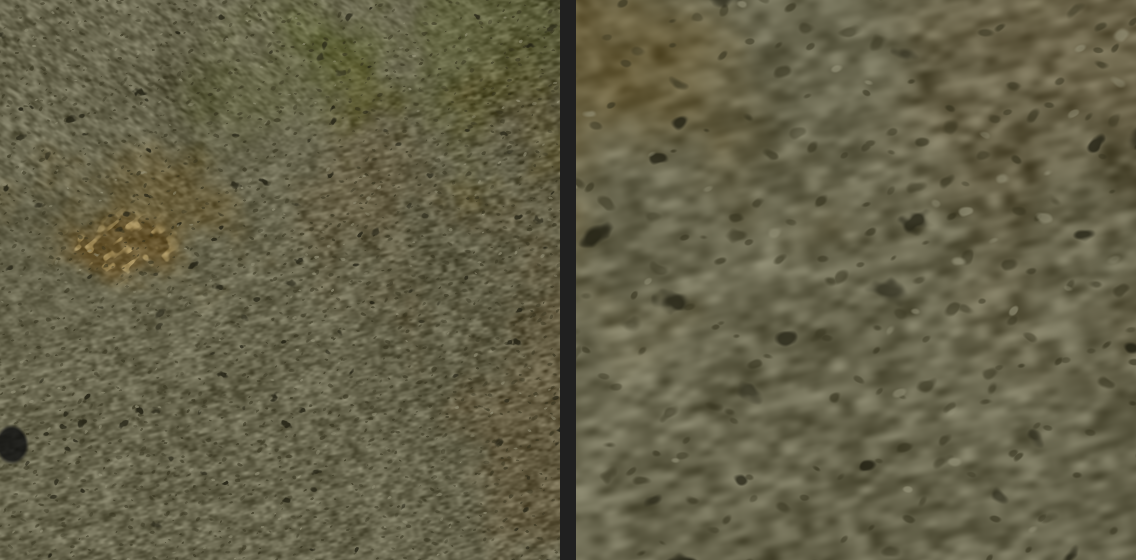
Left, the full canvas; right, a detail of the centre.
Reproduce this texture procedurally as a WebGL 2 fragment shader.

```glsl
#version 300 es
precision highp float;
// Weathered olive-grey concrete: soft, slightly streaked grain from stretched
// value noise, with scattered dark pits and pale chips on jittered grids,
// broad mossy and rusty stains, and one large tar spot.
uniform vec2 u_resolution;
out vec4 fragColor;

float hash(vec2 p) {
    vec3 q = fract(p.xyx * vec3(0.1031, 0.1030, 0.0973));
    q += dot(q, q.yzx + 33.33);
    return fract((q.x + q.y) * q.z);
}

float noise(vec2 p) {
    vec2 i = floor(p), f = fract(p);
    f = f * f * (3.0 - 2.0 * f);
    return mix(mix(hash(i), hash(i + vec2(1, 0)), f.x),
               mix(hash(i + vec2(0, 1)), hash(i + vec2(1, 1)), f.x), f.y);
}

float fbm(vec2 p) {
    float sum = 0.0, amp = 0.5;
    for (int i = 0; i < 4; i++) {
        sum += amp * (noise(p) - 0.5);
        p = mat2(1.6, 1.2, -1.2, 1.6) * p + 17.3;
        amp *= 0.5;
    }
    return sum;
}

mat2 rotation(float a) {
    return mat2(cos(a), -sin(a), sin(a), cos(a));
}

// Two sizes of grain, stretched along the given direction
float grain(vec2 p, float angle) {
    vec2 q = rotation(angle) * p + 5.0;
    return 0.175 * (noise(q * vec2(80, 145)) - 0.5)
         + 0.125 * (noise(q * vec2(125, 215) + 31.0) - 0.5);
}

// Coverage of irregular flecks, at most one per cell; radii in cell units
float flecks(vec2 p, float cells, float density, float rMin, float rMax, float seed) {
    vec2 q = p * cells, base = floor(q);
    float wobble = noise(p * 190.0 + seed) - 0.5;
    float cover = 0.0;
    for (int y = -1; y <= 1; y++)
    for (int x = -1; x <= 1; x++) {
        vec2 id = base + vec2(x, y), key = id + seed;
        vec2 centre = id + vec2(hash(key + 11.7), hash(key + 47.1));
        float pick = hash(key + 83.9), size = hash(key + 129.3);
        vec2 d = rotation(0.25 + 1.6 * (hash(key + 171.7) - 0.5)) * (q - centre);
        float r = mix(rMin, rMax, size * size);
        float dist = length(d * vec2(0.8, 1.35)) + wobble * r * 0.9;
        float fleck = 1.0 - smoothstep(r * 0.45, r * 1.25, dist);
        cover = max(cover, fleck * step(pick, density) * mix(0.55, 1.0, hash(key + 211.3)));
    }
    return cover;
}

// Soft elliptical patch with a ragged outline
float patchMask(vec2 p, vec2 centre, vec2 radius, float ragged) {
    return 1.0 - smoothstep(0.2, 1.15, length((p - centre) / radius) + ragged);
}

void main() {
    vec2 p = gl_FragCoord.xy / u_resolution.y;
    float broad = fbm(p * 4.0 + 3.0);
    float ragged = 1.5 * fbm(p * 11.0 + 40.0);

    // Grain runs down to the right in the upper left, gently up elsewhere
    float upperLeft = smoothstep(0.15, 0.75, p.y - p.x * 0.7 + broad * 0.4);
    float tone = mix(grain(p, 0.22), grain(p, -0.55), upperLeft);
    tone += 0.07 * broad + 0.09 * fbm(p * 24.0 + 9.0);
    tone -= 0.025 * smoothstep(0.55, 1.0, p.x);
    vec3 color = vec3(0.415, 0.405, 0.312) + tone * vec3(1.0, 1.0, 0.96);

    // Broad stains: moss, earth, soot
    float moss = patchMask(p, vec2(0.9, 0.95), vec2(0.4, 0.28), ragged)
               + 0.6 * patchMask(p, vec2(0.5, 0.86), vec2(0.2, 0.16), ragged);
    float earth = patchMask(p, vec2(0.98, 0.3), vec2(0.2, 0.42), ragged)
                + 0.8 * patchMask(p, vec2(0.67, 0.68), vec2(0.15, 0.2), ragged)
                + 0.7 * patchMask(p, vec2(0.95, 0.8), vec2(0.16, 0.14), ragged);
    float soot = patchMask(p, vec2(0.32, 0.85), vec2(0.08, 0.13), ragged)
               + 0.7 * patchMask(p, vec2(0.44, 0.33), vec2(0.08, 0.06), ragged);
    color += moss * vec3(-0.025, -0.01, -0.055);
    color += earth * vec3(0.0, -0.024, -0.035);
    color -= soot * 0.045;

    // Rust bloom with pale crumbs at its heart
    float rust = patchMask(p, vec2(0.24, 0.61), vec2(0.19, 0.14), ragged);
    float heart = patchMask(p, vec2(0.22, 0.56), vec2(0.12, 0.07), ragged);
    color += rust * vec3(-0.005, -0.04, -0.085) + heart * vec3(-0.01, -0.035, -0.05);
    float crumbs = smoothstep(0.58, 0.85, noise(rotation(0.7) * p * vec2(75, 110)));
    color += heart * crumbs * vec3(0.25, 0.23, 0.18);

    // Fine pits, larger holes, pale chips
    float pits = flecks(p, 62.0, 0.42, 0.13, 0.3, 0.0);
    float holes = flecks(p, 23.0, 0.26, 0.09, 0.2, 300.0);
    float chips = flecks(p, 40.0, 0.13, 0.09, 0.17, 600.0);
    color = mix(color, vec3(0.2, 0.19, 0.11), pits * 0.62);
    color = mix(color, vec3(0.14, 0.135, 0.08), holes * 0.9);
    color = mix(color, vec3(0.61, 0.6, 0.5), chips * 0.6);

    // Tar spot
    float tar = length((p - vec2(0.022, 0.207)) * vec2(1.0, 0.85)) + 0.012 * ragged;
    color = mix(vec3(0.12, 0.12, 0.105) + tone * 0.2, color, smoothstep(0.02, 0.029, tar));

    fragColor = vec4(clamp(color, 0.0, 1.0), 1.0);
}
```
